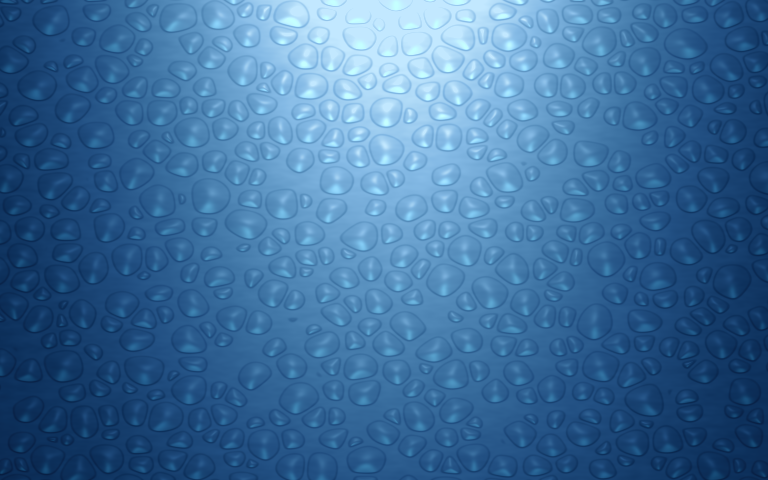
Write a Shadertoy shader that draws this texture.

```glsl
// Water drops on blue glass, lit by a soft glow from the top centre.
// Drops are rounded cells of a weighted Voronoi pattern (smooth minimum of
// the cell borders and a dome); the field gradient serves as surface normal.

const vec2  DROP_CELL  = vec2(0.059, 0.049); // mean drop spacing, canvas heights
const float JITTER     = 0.74;
const float MIN_WEIGHT = 0.05;
const float MAX_WEIGHT = 0.80;
const float EDGE_LEVEL = 0.075;              // field value at a drop edge
const float RIM_WIDTH  = 0.035;
const float RIM_DEPTH  = 0.55;
const vec2  LIGHT_POS  = vec2(0.016, 0.52);  // from the canvas centre
const float GLOW_WIDTH = 0.58;
const float GLOW_BASE  = 1.6;                // glow levels index the ramp below
const float GLOW_RISE  = 4.4;
const float GLOW_LOSS  = 0.35;
const vec3  CAUSTIC    = vec3(0.01, 0.08, 0.07);

const vec3 RAMP[7] = vec3[7](
    vec3(0.02, 0.09, 0.22), vec3(0.05, 0.19, 0.36), vec3(0.13, 0.31, 0.51),
    vec3(0.23, 0.44, 0.63), vec3(0.36, 0.58, 0.76), vec3(0.52, 0.73, 0.90),
    vec3(0.76, 0.91, 1.00));

vec3 hash3(vec2 p) {
    vec3 h = fract(vec3(p.xyx) * vec3(0.1031, 0.1030, 0.0973));
    h += dot(h, h.yxz + 33.33);
    return fract((h.xxy + h.yzz) * h.zyx);
}

float gradientNoise(vec2 p) {
    vec2 cell = floor(p), f = fract(p), u = f * f * (3.0 - 2.0 * f);
    float corner[4];
    for (int i = 0; i < 4; i++) {
        vec2 o = vec2(i & 1, i >> 1);
        float a = 6.2832 * hash3(cell + o + 71.0).x;
        corner[i] = dot(vec2(cos(a), sin(a)), f - o);
    }
    return mix(mix(corner[0], corner[1], u.x), mix(corner[2], corner[3], u.x), u.y);
}

// Blue tone for a brightness level; level 0 is the second entry
vec3 tone(float level) {
    float t = clamp(level + 1.0, 0.0, 5.999);
    int i = int(t);
    return mix(RAMP[i], RAMP[i + 1], t - float(i));
}

// Drop seed of a cell: position in xy, weight radius in z
vec3 dropSeed(vec2 cell) {
    vec3 h = hash3(cell + 200.0);
    vec2 pos = cell + 0.5 + JITTER * (h.xy - 0.5);
    pos.x += 0.5 * mod(cell.y, 2.0);
    return vec3(pos, mix(MIN_WEIGHT, MAX_WEIGHT, pow(h.z, 1.3)));
}

// Field in x (positive inside a cell), its inward gradient in yz
vec3 dropField(vec2 q) {
    vec2 base = floor(q), owner = base;
    vec3 own = vec3(0.0);
    float best = 1e5;
    for (int y = -2; y <= 2; y++)
    for (int x = -2; x <= 2; x++) {
        vec2 cell = base + vec2(x, y);
        vec3 s = dropSeed(cell);
        vec2 d = q - s.xy;
        float power = dot(d, d) - s.z * s.z;
        if (power < best) { best = power; own = s; owner = cell; }
    }
    // Distance from the seed to its nearest border sets size and rounding
    float inner = 1.0;
    for (int y = -2; y <= 2; y++)
    for (int x = -2; x <= 2; x++) {
        if (x == 0 && y == 0) continue;
        vec3 s = dropSeed(owner + vec2(x, y));
        float gap = max(distance(s.xy, own.xy), 0.05);
        inner = min(inner, 0.5 * (gap + (own.z * own.z - s.z * s.z) / gap));
    }
    float room = max(inner, 0.06);
    float k = 0.025 + 0.15 * room;
    float radius = 0.16 + 1.25 * room;
    vec2 fromSeed = q - own.xy;
    float sum = exp(-0.5 * (radius - dot(fromSeed, fromSeed) / radius) / k);
    vec2 grad = -sum * fromSeed / radius;
    for (int y = -2; y <= 2; y++)
    for (int x = -2; x <= 2; x++) {
        if (x == 0 && y == 0) continue;
        vec3 s = dropSeed(owner + vec2(x, y));
        vec2 d = s.xy - own.xy, e = q - s.xy;
        float gap = max(length(d), 0.05);
        float border = (dot(e, e) - s.z * s.z - best) / (2.0 * gap);
        float w = exp(-border / k);
        sum += w;
        grad -= w * d / gap;
    }
    // Squeezed slivers sink away
    float sink = 0.4 * (1.0 - smoothstep(0.05, 0.13, inner));
    return vec3(-k * log(sum) - sink, grad / sum);
}

void mainImage(out vec4 fragColor, in vec2 fragCoord) {
    vec2 p = (fragCoord - 0.5 * iResolution.xy) / iResolution.y;
    float pixel = 1.0 / (iResolution.y * DROP_CELL.y);

    // Glow falling off to the sides and the bottom, with faint wet streaks
    float side = (p.x - LIGHT_POS.x) / GLOW_WIDTH;
    float glow = (GLOW_BASE + GLOW_RISE * (p.y + 0.5)) * exp(-side * side) - GLOW_LOSS;
    float streaks = gradientNoise(p * vec2(17.0, 60.0))
                  + 0.7 * gradientNoise(p * vec2(45.0, 130.0) + 9.0);
    float level = glow - 0.05 + 0.16 * streaks;

    // Drop dome: broad highlight towards the light, bright crescent below
    vec3 field = dropField(p / DROP_CELL);
    vec2 normal = -field.yz;
    vec2 toLight = normalize(LIGHT_POS + vec2(0.0, 0.15) - p);
    float inside = smoothstep(-0.6 * pixel, 0.6 * pixel, field.x - EDGE_LEVEL);
    vec2 offHighlight = normal - 0.32 * toLight;
    vec2 offCrescent = normal - vec2(-0.15 * toLight.x, -0.68);
    float highlight = exp(-dot(offHighlight, offHighlight) / 0.13);
    float crescent = exp(-dot(offCrescent, offCrescent) / 0.12);
    float strength = 0.75 + 0.09 * max(glow, 0.0);
    float dome = 0.85 * highlight + 0.8 * crescent + 0.12 * dot(normal, toLight) - 0.2;
    level += inside * strength * dome;

    // Thin dark outline, heavier along the lower edge
    float rim = (field.x - EDGE_LEVEL + 0.02) / max(RIM_WIDTH, 0.6 * pixel);
    level -= exp(-rim * rim) * strength * RIM_DEPTH * (1.0 - 0.4 * normal.y);

    vec3 color = tone(level) + CAUSTIC * inside * crescent * strength;
    fragColor = vec4(clamp(color, 0.0, 1.0), 1.0);
}
```
